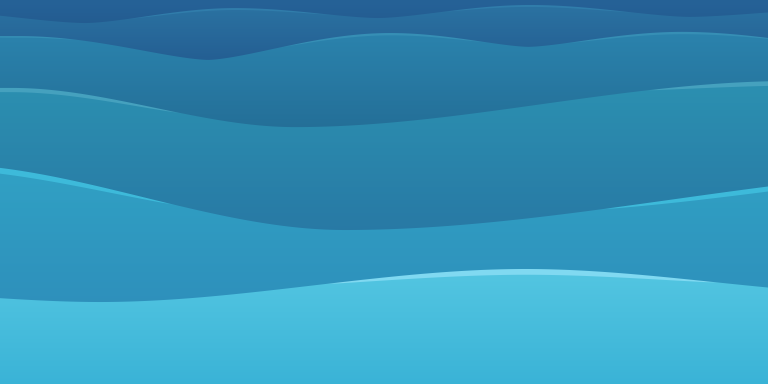
Give the GLSL for this background, as a Shadertoy shader.

```glsl
// One valley between two crests; sharpness below 1 narrows the trough
float valley(float x, vec2 left, vec2 trough, vec2 right, float sharpness) {
    vec2 crest = x < trough.x ? left : right;
    float t = clamp((x - trough.x) / (crest.x - trough.x), 0.0, 1.0);
    return mix(trough.y, crest.y, smoothstep(0.0, 1.0, pow(t, sharpness)));
}

// Thickness of a sliver of light, tapering away from its centre
float sliver(float x, float centre, float reach, float depth) {
    float d = (x - centre) / reach;
    return depth * max(0.0, 1.0 - d * d);
}

// Antialiased coverage of the region under a height
float below(float y, float height, float pixel) {
    return clamp((height - y) / pixel + 0.5, 0.0, 1.0);
}

// Lay one shaded wave with a lit rim over the colour behind it
vec3 layWave(vec3 behind, float y, float surface, float rim, vec2 span,
             vec3 deep, vec3 lit, vec3 glint, float pixel) {
    vec3 body = mix(deep, lit, clamp((y - span.x) / (span.y - span.x), 0.0, 1.0));
    float rimMask = 1.0 - below(y, surface - rim, pixel);
    rimMask *= smoothstep(0.0, pixel, rim);
    return mix(behind, mix(body, glint, rimMask), below(y, surface, pixel));
}

void mainImage(out vec4 fragColor, in vec2 fragCoord) {
    vec2 uv = fragCoord / iResolution.xy;
    float pixel = 1.0 / iResolution.y;
    float x = uv.x, y = uv.y;
    vec3 color = mix(vec3(0.137, 0.36, 0.565), vec3(0.145, 0.38, 0.59),
                     smoothstep(0.93, 1.0, y));

    // Farthest wave, three valleys
    vec2 crestA = vec2(0.306, 0.979), crestB = vec2(0.690, 0.987);
    float surface = valley(x, vec2(-0.117, 0.974), vec2(0.111, 0.940), crestA, 0.85)
                  + valley(x, crestA, vec2(0.492, 0.953), crestB, 0.85) - crestA.y
                  + valley(x, crestB, vec2(0.898, 0.956), vec2(1.15, 0.982), 0.85) - crestB.y;
    float rim = sliver(x, 0.30, 0.14, 0.005) + sliver(x, 0.70, 0.13, 0.005);
    color = layWave(color, y, surface, rim, vec2(0.845, 0.98),
                    vec3(0.14, 0.37, 0.575), vec3(0.165, 0.445, 0.63),
                    vec3(0.19, 0.49, 0.67), pixel);

    // Second wave, three valleys
    crestA = vec2(0.508, 0.914);
    crestB = vec2(0.888, 0.917);
    surface = valley(x, vec2(0.026, 0.906), vec2(0.271, 0.844), crestA, 0.8)
            + valley(x, crestA, vec2(0.688, 0.878), crestB, 0.8) - crestA.y
            + valley(x, crestB, vec2(1.107, 0.878), vec2(1.3, 0.91), 0.8) - crestB.y;
    rim = sliver(x, 0.50, 0.14, 0.006) + sliver(x, 0.88, 0.15, 0.006)
        + sliver(x, 0.02, 0.09, 0.004);
    color = layWave(color, y, surface, rim, vec2(0.67, 0.91),
                    vec3(0.14, 0.435, 0.595), vec3(0.165, 0.51, 0.675),
                    vec3(0.21, 0.56, 0.71), pixel);

    // Middle wave, one broad valley
    surface = valley(x, vec2(0.016, 0.771), vec2(0.384, 0.669), vec2(1.029, 0.789), 1.0);
    rim = sliver(x, 0.03, 0.21, 0.011) + sliver(x, 1.0, 0.16, 0.012);
    color = layWave(color, y, surface, rim, vec2(0.405, 0.77),
                    vec3(0.155, 0.475, 0.645), vec3(0.168, 0.56, 0.69),
                    vec3(0.27, 0.63, 0.745), pixel);

    // Fourth wave, one broad valley
    surface = valley(x, vec2(-0.078, 0.573), vec2(0.449, 0.401), vec2(1.302, 0.560), 1.0);
    rim = sliver(x, 0.0, 0.23, 0.015) + sliver(x, 1.0, 0.22, 0.013);
    color = layWave(color, y, surface, rim, vec2(0.22, 0.54),
                    vec3(0.18, 0.565, 0.735), vec3(0.188, 0.625, 0.765),
                    vec3(0.24, 0.73, 0.855), pixel);

    // Nearest wave, one long crest
    crestA = vec2(0.684, 0.2995);
    surface = valley(x, vec2(-0.195, 0.242), vec2(0.130, 0.2135), crestA, 1.0)
            + valley(x, crestA, vec2(1.172, 0.232), vec2(1.6, 0.30), 1.0) - crestA.y;
    rim = sliver(x, 0.68, 0.26, 0.015);
    color = layWave(color, y, surface, rim, vec2(0.0, 0.28),
                    vec3(0.225, 0.70, 0.84), vec3(0.32, 0.77, 0.88),
                    vec3(0.50, 0.85, 0.945), pixel);

    fragColor = vec4(color, 1.0);
}
```
